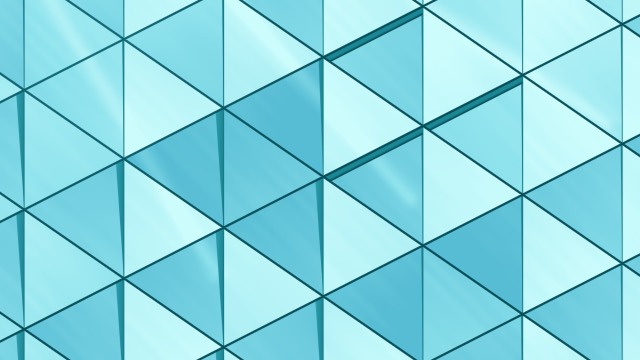
A Shadertoy shader for this pattern:

```glsl
// Relief wall of triangular panels on a sheared lattice, in pale to deep cyan.
// Each panel gets one tone from its facing and soft light pools; dark gaps,
// tapered wedges, raised side faces and diagonal sheen are layered on top.

const vec2 ORIGIN = vec2(0.898, 0.509);      // a lattice vertex
const vec2 STEP_DOWN = vec2(0.2769, -0.1910); // lattice step to lower right
const vec2 STEP_UP = vec2(0.2769, 0.1412);    // lattice step to upper right

const vec3 DEEP = vec3(0.34, 0.74, 0.83);
const vec3 CYAN = vec3(0.56, 0.89, 0.93);
const vec3 PALE = vec3(0.78, 0.98, 0.985);
const vec3 TEAL = vec3(0.13, 0.59, 0.65);
const vec3 GAP = vec3(0.00, 0.28, 0.32);

float cross2(vec2 a, vec2 b) { return a.x * b.y - a.y * b.x; }

float hash(vec2 p) {
    vec3 q = fract(p.xyx * vec3(0.1031, 0.1030, 0.0973));
    q += dot(q, q.yzx + 33.33);
    return fract((q.x + q.y) * q.z);
}

float noise(vec2 p) {
    vec2 i = floor(p), f = fract(p);
    f = f * f * (3.0 - 2.0 * f);
    return mix(mix(hash(i), hash(i + vec2(1, 0)), f.x),
               mix(hash(i + vec2(0, 1)), hash(i + vec2(1, 1)), f.x), f.y);
}

// Soft round pool of light or shade
float pool(vec2 p, vec2 center, float spread) {
    vec2 d = p - center;
    return exp(-dot(d, d) / spread);
}

// Soft streak around a segment
float streak(vec2 p, vec2 a, vec2 b, float width) {
    vec2 ab = b - a;
    float t = clamp(dot(p - a, ab) / dot(ab, ab), 0.0, 1.0);
    float d = length(p - a - ab * t) / width;
    return exp(-d * d);
}

// Smooth coverage of everything nearer than the given width
float cover(float dist, float width, float px) {
    return 1.0 - smoothstep(width - px, width + px, dist);
}

// Position in lattice units
vec2 toLattice(vec2 p) {
    return vec2(cross2(p, STEP_UP), cross2(STEP_DOWN, p)) / cross2(STEP_DOWN, STEP_UP);
}

// Tone of a whole panel; facing is 1 for panels that point right
float panelTone(vec2 c, float facing, vec2 id) {
    float leftSide = 1.0 - smoothstep(0.2, 0.42, c.x);
    float tone = mix(0.25, mix(0.90, 0.58, leftSide), facing);
    tone += 0.30 * (1.0 - facing) * pool(c, vec2(0.35, 0.84), 0.10);
    tone += 0.55 * pool(c, vec2(1.50, 0.88), 0.12);
    tone -= 0.70 * pool(c, vec2(0.694, 0.56), 0.03);
    tone -= 0.70 * pool(c, vec2(1.25, 0.213), 0.03);
    return clamp(tone + 0.12 * (hash(id + 7.0) - 0.5), 0.0, 1.0);
}

vec3 toneColor(float t) {
    vec3 low = mix(DEEP, CYAN, clamp(2.0 * t, 0.0, 1.0));
    return mix(low, PALE, clamp(2.0 * t - 1.0, 0.0, 1.1));
}

void mainImage(out vec4 fragColor, in vec2 fragCoord) {
    vec2 p = fragCoord / iResolution.y;
    float px = 0.75 / iResolution.y;

    // Cell, half of the cell and panel center
    vec2 uv = toLattice(p - ORIGIN);
    vec2 cell = floor(uv), f = fract(uv);
    float sum = f.x + f.y;
    float facing = step(1.0, sum);
    vec2 mid = cell + (1.0 + facing) / 3.0;
    vec2 center = ORIGIN + mid.x * STEP_DOWN + mid.y * STEP_UP;
    vec2 id = cell * 2.0 + facing + 40.0;

    // Real distances to the three families of lines
    float area = cross2(STEP_DOWN, STEP_UP);
    vec2 perUnit = area / vec2(length(STEP_UP), length(STEP_DOWN));
    vec2 edge = min(f, 1.0 - f) * perUnit;
    float upright = abs(1.0 - sum) * STEP_UP.x;
    upright = min(upright, min(sum, 2.0 - sum) * STEP_UP.x);

    // Panel face with a slight slope and brushed sheen
    float angle = 6.2832 * hash(id);
    float tone = panelTone(center, facing, id);
    tone += 0.55 * dot(p - center, vec2(cos(angle), sin(angle)));
    tone += 0.07 * (noise(vec2(p.x - p.y, (p.x + p.y) * 12.0) * 3.0) - 0.5);
    for (int i = 0; i < 3; i++) {
        float k = float(i);
        vec2 start = vec2(0.14 + 0.51 * k, 1.0);
        vec2 end = start + vec2(0.46 + 0.03 * k, -0.76 + 0.21 * k);
        tone += 0.24 * streak(p, start, end, 0.024);
    }
    vec3 color = toneColor(tone);

    // Tapered wedge beside upright edges, widest at the top
    float lean = 0.2 + 0.8 * (1.0 - smoothstep(0.8, 0.95, center.x))
                           * (1.0 - smoothstep(0.62, 0.74, center.y));
    float wedge = 0.024 * lean * f.y;
    float inset = (1.0 - sum) * STEP_UP.x;
    vec3 wedgeColor = mix(mix(TEAL, GAP, 0.35), TEAL, clamp(inset / 0.02, 0.0, 1.0));
    color = mix(color, wedgeColor, 0.9 * (1.0 - facing) * cover(inset, wedge, px));

    // Side face below raised panels
    float raised = 1.0 - smoothstep(0.24, 0.30, length(center - vec2(1.157, 0.657)));
    float drop = f.x * perUnit.x;
    vec3 sideColor = mix(mix(TEAL, GAP, 0.2), GAP, smoothstep(0.012, 0.021, drop));
    color = mix(color, sideColor, raised * (1.0 - facing) * cover(drop, 0.021, px));

    // Gaps: strong diagonals, fine uprights
    color = mix(color, mix(TEAL, GAP, 0.4), 0.75 * cover(upright, 0.0016, px));
    float haze = 0.35 * pool(p, vec2(0.2, 0.9), 0.2);
    color = mix(color, mix(GAP, TEAL, haze), 0.95 * cover(min(edge.x, edge.y), 0.0031, px));

    fragColor = vec4(color, 1.0);
}
```
